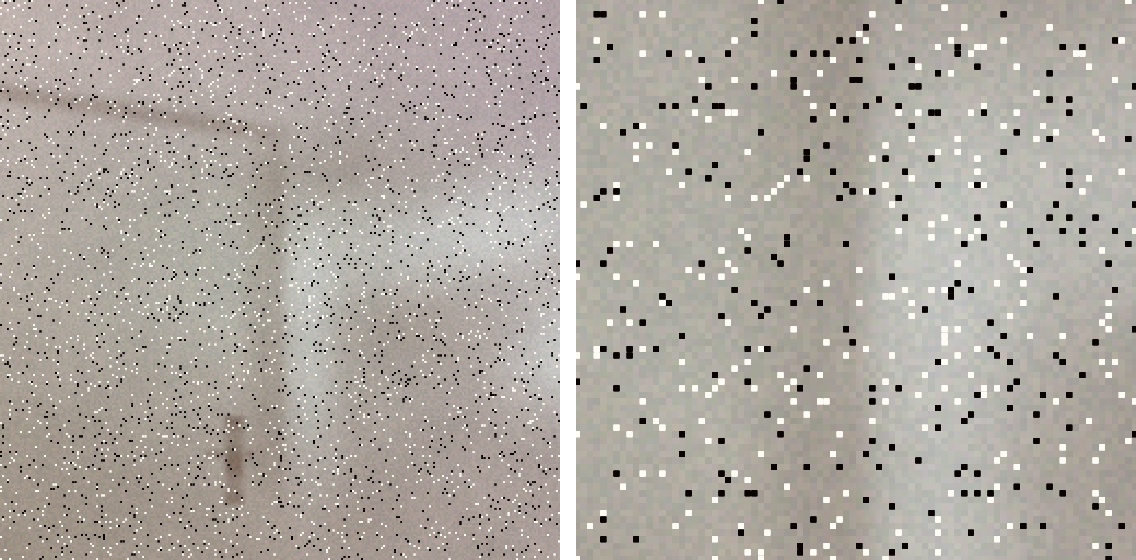
Left, the full canvas; right, a detail of the centre.
A Shadertoy shader for this texture:

```glsl
// Softly lit beige panel with a faint handle and seams, sprinkled with black and white specks.

const float GRID = 256.0;          // speck cells across the canvas
const float SPECK_SHARE = 0.034;   // chance of each speck kind per cell

const vec3 BOTTOM_LEFT  = vec3(0.61, 0.565, 0.515);
const vec3 BOTTOM_RIGHT = vec3(0.66, 0.61, 0.59);
const vec3 TOP_LEFT     = vec3(0.74, 0.69, 0.67);
const vec3 TOP_RIGHT    = vec3(0.69, 0.63, 0.65);
const vec3 GREY_CENTER  = vec3(0.68, 0.68, 0.635);
const vec3 COOL_LIGHT   = vec3(0.80, 0.81, 0.80);
const vec3 BROWN_SHADE  = vec3(0.45, 0.37, 0.32);
const vec3 SALT         = vec3(1.00, 0.99, 0.96);
const vec3 PEPPER       = vec3(0.03, 0.01, 0.00);

vec3 hash3(vec2 cell) {
    vec3 p = fract(cell.xyx * vec3(0.1031, 0.1030, 0.0973));
    p += dot(p, p.yxz + 33.33);
    return fract((p.xxy + p.yzz) * p.zyx);
}

// Elliptical falloff around a center.
float glow(vec2 p, vec2 center, vec2 size) {
    vec2 q = (p - center) / size;
    return exp(-dot(q, q));
}

float boxDistance(vec2 p, vec2 halfSize, float radius) {
    vec2 q = abs(p) - halfSize + radius;
    return length(max(q, 0.0)) + min(max(q.x, q.y), 0.0) - radius;
}

float softBox(vec2 p, vec2 center, vec2 halfSize, float blur) {
    return 1.0 - smoothstep(-blur, blur, boxDistance(p - center, halfSize, 0.004));
}

// Slow uneven tone made of layered, warped sines.
float mottle(vec2 p) {
    float sum = 0.0;
    float weight = 0.5;
    for (int i = 0; i < 4; i++) {
        sum += weight * sin(p.x + 1.7 * sin(p.y)) * sin(p.y + 1.3 * sin(p.x));
        p = mat2(1.6, 1.2, -1.2, 1.6) * p + 2.4;
        weight *= 0.6;
    }
    return sum;
}

vec3 panelColor(vec2 p) {
    vec3 color = mix(mix(BOTTOM_LEFT, BOTTOM_RIGHT, p.x),
                     mix(TOP_LEFT, TOP_RIGHT, p.x), smoothstep(0.0, 0.9, p.y));
    color = mix(color, GREY_CENTER, 0.85 * glow(p, vec2(0.46, 0.52), vec2(0.45, 0.30)));

    // Slanted light at the right and a pale vertical streak.
    float slantY = p.y - 0.25 * (p.x - 0.85);
    float light = 0.75 * glow(vec2(p.x, slantY), vec2(0.88, 0.58), vec2(0.34, 0.10));
    light += 0.85 * glow(p, vec2(1.02, 0.37), vec2(0.12, 0.11));
    light += 0.60 * glow(p, vec2(0.555, 0.38), vec2(0.045, 0.22));
    color = mix(color, COOL_LIGHT, min(light, 1.0));

    // Sloping seam, vertical fold and the duller areas beside it.
    float seam = glow(p, vec2(p.x, 0.835 - 0.15 * p.x), vec2(1.0, 0.018));
    seam *= 1.0 - smoothstep(0.44, 0.54, p.x);
    float fold = smoothstep(0.40, 0.49, p.x) * (1.0 - smoothstep(0.495, 0.52, p.x));
    fold *= smoothstep(0.05, 0.2, p.y) * (1.0 - smoothstep(0.66, 0.80, p.y));
    float dull = glow(p, vec2(0.72, 0.43), vec2(0.16, 0.08));
    dull += 0.8 * glow(p, vec2(0.62, 0.70), vec2(0.16, 0.06));
    color = mix(color, BROWN_SHADE, 0.32 * seam + 0.22 * fold + 0.20 * dull);

    // Handle with a short crossbar.
    float handle = softBox(p, vec2(0.418, 0.178), vec2(0.016, 0.077), 0.010);
    float crossbar = softBox(p, vec2(0.408, 0.189), vec2(0.042, 0.006), 0.010);
    handle *= 0.75 + 0.25 * sin(75.0 * p.y + 1.0);
    return mix(color, BROWN_SHADE, max(0.8 * handle, 0.45 * crossbar));
}

vec3 addSpecks(vec3 color, vec2 p, float pixel) {
    vec2 cell = floor(p * GRID);
    vec2 local = fract(p * GRID) - 0.5;
    float pick = hash3(cell).x;
    float edge = boxDistance(local, vec2(0.5), 0.2);
    float cover = clamp(0.6 - edge / (pixel * GRID), 0.0, 1.0);
    float salt = step(pick, SPECK_SHARE);
    float pepper = step(1.0 - SPECK_SHARE, pick);
    color = mix(color, SALT, salt * cover);
    return mix(color, PEPPER, pepper * cover);
}

void mainImage(out vec4 fragColor, in vec2 fragCoord) {
    float pixel = 1.0 / iResolution.y;
    vec2 p = fragCoord * pixel;

    vec3 color = panelColor(p);
    color += 0.022 * mottle(p * 14.0);

    // Fine tinted grain, shared lightness plus a weaker hue shift.
    vec3 grain = hash3(floor(p * GRID) + 317.0) - 0.5;
    color += 0.040 * grain.x + 0.030 * grain;

    fragColor = vec4(addSpecks(color, p, pixel), 1.0);
}
```
